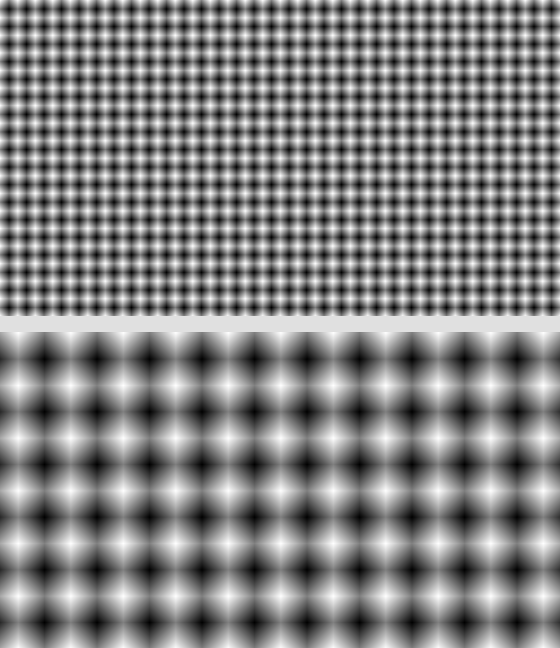
Top, the full canvas; bottom, a detail of the centre.
A WebGL 1 fragment shader for this pattern:

```glsl
precision highp float;

uniform vec2 u_resolution;

// Diamond distance from the cell centre: 0 at the centre, 1 at the corners
float diamondDistance(vec2 cell) {
  vec2 offset = abs(cell - 0.5);
  return offset.x + offset.y;
}

void main() {
  vec2 uv = gl_FragCoord.xy / u_resolution;

  // Whole repeats on both axes keep the edges seamless;
  // a slight phase moves the grid right and down
  vec2 phase = vec2(-0.0156, 0.0156);
  vec2 cell = fract(uv * vec2(32.0, 18.0) + phase);

  // Linear ramp from dark centres to bright corners
  gl_FragColor = vec4(vec3(diamondDistance(cell)), 1.0);
}
```
